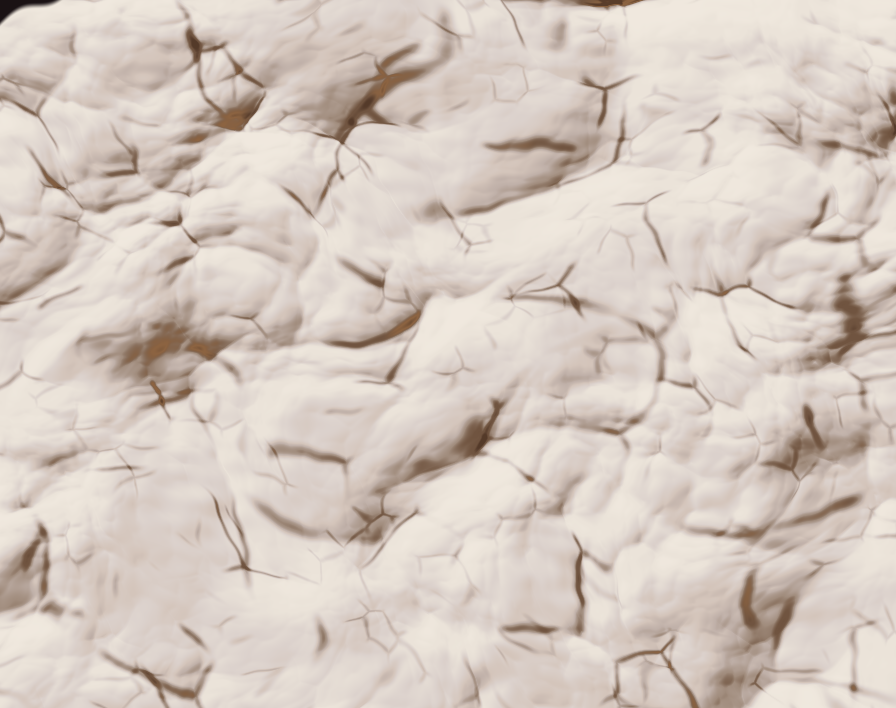
A Shadertoy shader for this texture:

```glsl
// Billowing cream-white meringue with soft folds, wrinkles and toasted crevices.

const vec2 LIGHT_DIR = vec2(-0.56, 0.83);
const float BIG_SCALE = 3.3;      // lumps per canvas height
const float MID_SCALE = 7.0;
const float SMALL_SCALE = 17.0;
const float GRAIN_SCALE = 44.0;
const float SLOPE_STEP = 0.0035;  // softness of the relief
const float CONTRAST = 1.5;
const float EXPOSURE = 0.16;
const float CREASE_DEPTH = 1.9;
const vec3 TOAST = vec3(0.66, 0.45, 0.26);
const vec3 PIT = vec3(0.30, 0.20, 0.14);
const vec3 BACKDROP = vec3(0.10, 0.07, 0.08);

// Tones from crevice to crest, each placed at the middle of its share.
const vec3 TONES[6] = vec3[6](
    vec3(0.44, 0.33, 0.25), vec3(0.63, 0.55, 0.49), vec3(0.75, 0.69, 0.66),
    vec3(0.83, 0.77, 0.73), vec3(0.86, 0.82, 0.80), vec3(0.92, 0.89, 0.85));
const float STOPS[6] = float[6](0.01, 0.06, 0.165, 0.31, 0.525, 0.83);

vec3 hash3(vec2 cell) {
    vec3 q = fract(cell.xyx * vec3(0.1031, 0.1030, 0.0973));
    q += dot(q, q.yxz + 33.33);
    return fract((q.xxy + q.yzz) * q.zyx);
}

// Rotated sine octaves bend the lumps into irregular folds.
vec2 foldWarp(vec2 p) {
    float amplitude = 0.032;
    float frequency = 8.0;
    mat2 turn = mat2(0.8, 0.6, -0.6, 0.8);
    vec2 q = p;
    for (int i = 0; i < 5; i++) {
        q = turn * q;
        p += amplitude * sin(q.yx * frequency + vec2(1.3, 4.1) * float(i + 1) + p.yx * 5.0);
        amplitude *= 0.42;
        frequency *= 2.1;
    }
    return p;
}

// Slow variation between smooth and wrinkled regions, 0 to 1.
float drift(vec2 p, float seed) {
    float a = sin(p.x * 6.0 + 2.0 * sin(p.y * 4.3 + seed) + seed);
    float b = sin(p.y * 7.0 + 2.0 * sin(p.x * 4.7 - seed) + 1.7 * seed);
    return 0.5 + 0.25 * (a + b);
}

// Overlapping elongated domes, joined softly: x = height, y = gap to the next dome.
vec2 domes(vec2 p, float softness) {
    vec2 base = floor(p);
    float top = -9.0;
    float second = -9.0;
    for (int j = -1; j <= 1; j++) {
        for (int i = -1; i <= 1; i++) {
            vec2 cell = base + vec2(i, j);
            vec3 rnd = hash3(cell + 17.0);
            vec2 d = p - cell - 0.15 - 0.7 * rnd.xy;
            float angle = (rnd.z - 0.5) * 4.4;
            vec2 along = vec2(cos(angle), sin(angle));
            d = vec2(0.84 * dot(d, along), 1.25 * dot(d, vec2(-along.y, along.x)));
            float dome = 1.0 - dot(d, d) + 0.25 * fract(rnd.z * 7.3);
            second = max(second, min(top, dome));
            top = max(top, dome);
        }
    }
    float gap = top - second;
    float blend = max(softness - gap, 0.0);
    return vec2(top + blend * blend / (4.0 * softness), gap);
}

// x = height, y = big crease, z = middle crease, w = small crease
vec4 relief(vec2 p) {
    vec2 q = foldWarp(vec2(p.x, p.y * (1.05 + 0.15 * p.y)));
    float rough = smoothstep(0.25, 0.8, drift(p, 2.0));
    float soft = mix(0.06, 0.6, smoothstep(0.3, 0.7, drift(p * 2.3, 4.0)));
    vec2 big = domes(q * BIG_SCALE, soft);
    vec2 mid = domes(q * MID_SCALE + 5.3, mix(0.6, 0.1, rough));
    vec2 small = domes(q * SMALL_SCALE + 11.7, 0.25);
    vec2 grain = domes(q * GRAIN_SCALE + 23.1, 0.35);
    float height = 0.56 * big.x / BIG_SCALE
        + mix(0.28, 0.55, rough) * mid.x / MID_SCALE
        + mix(0.07, 0.36, rough) * small.x / SMALL_SCALE
        + mix(0.07, 0.14, rough) * grain.x / GRAIN_SCALE;
    vec3 creases = 1.0 - smoothstep(vec3(0.0), vec3(0.09, 0.13, 0.22),
        vec3(big.y, mid.y, small.y));
    return vec4(height, creases);
}

vec3 toneRamp(float t) {
    vec3 color = TONES[0];
    for (int i = 1; i < 6; i++) {
        float span = STOPS[i] - STOPS[i - 1];
        color = mix(color, TONES[i], clamp((t - STOPS[i - 1]) / span, 0.0, 1.0));
    }
    return color + 0.02 * smoothstep(0.85, 1.0, t);
}

void mainImage(out vec4 fragColor, in vec2 fragCoord) {
    vec2 p = fragCoord / iResolution.y;

    // Slope lighting
    vec4 here = relief(p);
    float dx = relief(p + vec2(SLOPE_STEP, 0.0)).x - here.x;
    float dy = relief(p + vec2(0.0, SLOPE_STEP)).x - here.x;
    float light = -dot(vec2(dx, dy), LIGHT_DIR) / SLOPE_STEP;

    // Creases break into short cracks
    float bigCut = smoothstep(0.45, 0.75, drift(p * 3.1, 5.0));
    float midCut = smoothstep(0.52, 0.78, drift(p * 4.3, 1.0));
    float smallCut = smoothstep(0.6, 0.85, drift(p * 5.7, 3.0));
    float crease = dot(here.yzw, vec3(bigCut, midCut, 0.5 * smallCut));
    float shade = EXPOSURE + CONTRAST * light - CREASE_DEPTH * crease;
    vec3 color = toneRamp(1.0 / (1.0 + exp(-1.7 * shade)));

    // Toasted patches and dark pits in the deepest folds
    float hollow = smoothstep(-1.7, -3.0, shade);
    float toasted = smoothstep(0.5, 0.8, drift(p * 3.1, 8.0));
    color = mix(color, TOAST, 0.5 * hollow * toasted);
    color = mix(color, PIT, 0.8 * smoothstep(-2.9, -4.4, shade));

    // Dark backdrop past the upper left rim
    float rim = p.y - 0.965 - 0.5 * p.x - 0.008 * sin(p.x * 60.0);
    color = mix(color, BACKDROP, smoothstep(-0.004, 0.006, rim));
    fragColor = vec4(color, 1.0);
}
```
